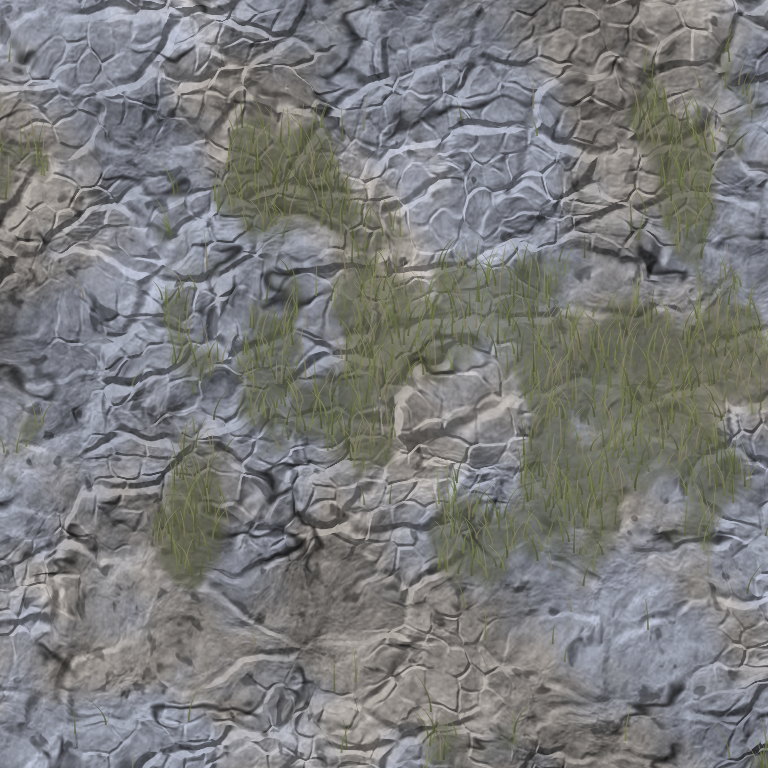
Write a Shadertoy shader that draws this texture.

```glsl
// Weathered grey cliff face with cracked blocks, dark crevices and grass tufts.
// A relief of warped noise and Voronoi blocks is lit from above, then stained,
// speckled and overgrown with layers of thin curved blades.

#define BLOCK_SCALE 11.0
#define RELIEF_SCALE 8.0
#define LIGHT_GAIN 0.105
#define STAIN_GAIN 0.34
#define GRAIN_GAIN 0.13
#define CREVICE_DEPTH 0.60
#define GRASS_LEVEL 0.60
#define BLADE_LAYERS 10
#define BLADE_WIDTH 0.0013
#define BLADE_CELL vec2(0.028, 0.05)

float hash(vec2 p) {
    return fract(sin(dot(p, vec2(127.1, 311.7))) * 43758.5453);
}

vec2 hash2(vec2 p) {
    return vec2(hash(p), hash(p + 41.3));
}

float noise(vec2 p) {
    vec2 cell = floor(p), f = fract(p);
    f = f * f * (3.0 - 2.0 * f);
    float low = mix(hash(cell), hash(cell + vec2(1, 0)), f.x);
    float high = mix(hash(cell + vec2(0, 1)), hash(cell + vec2(1, 1)), f.x);
    return mix(low, high, f.y);
}

float fbm(vec2 p, int octaves) {
    float sum = 0.0, total = 0.0, amp = 0.5;
    for (int i = 0; i < octaves; i++) {
        sum += amp * noise(p);
        total += amp;
        amp *= 0.52;
        p = mat2(1.6, 1.2, -1.2, 1.6) * p + 5.7;
    }
    return sum / total;
}

vec2 warp(vec2 p) {
    return p + 0.07 * (vec2(fbm(p * 9.0, 4), fbm(p * 9.0 + 17.0, 4)) - 0.5);
}

// Tilted Voronoi blocks: x is the height, y the distance to the border
vec2 blocks(vec2 p) {
    vec2 cell = floor(p), nearestOffset = vec2(0), nearestId = vec2(0);
    float first = 9.0, second = 9.0;
    for (int j = -1; j <= 1; j++)
    for (int i = -1; i <= 1; i++) {
        vec2 id = cell + vec2(i, j);
        vec2 offset = p - id - hash2(id);
        float d = length(offset);
        if (d < first) {
            second = first;
            first = d;
            nearestOffset = offset;
            nearestId = id;
        } else second = min(second, d);
    }
    float border = second - first;
    float tilt = dot(nearestOffset, hash2(nearestId + 9.0) - 0.5);
    return vec2((1.2 * tilt + 0.25) * smoothstep(0.0, 0.22, border), border);
}

float relief(vec2 p) {
    vec2 w = warp(p);
    float blocky = smoothstep(0.38, 0.62, fbm(p * 5.0 + 31.0, 3));
    float large = blocks(w * BLOCK_SCALE * vec2(0.9, 1.1)).x / BLOCK_SCALE;
    float small = blocks(w * BLOCK_SCALE * 2.7 + 7.0).x / (BLOCK_SCALE * 2.7);
    float rough = fbm(w * RELIEF_SCALE + 3.0, 6) * 0.85 / RELIEF_SCALE;
    return rough + mix(0.3, 0.9, blocky) * large + 0.8 * blocky * small;
}

vec3 rock(vec2 p) {
    // Light from the upper left
    float eps = 0.0016, h = relief(p);
    vec2 slope = vec2(relief(p + vec2(eps, 0)), relief(p + vec2(0, eps))) - h;
    float light = clamp(dot(slope / eps, vec2(0.45, -0.9)), -2.0, 1.5);

    // Broad stains, vertical runs and fine grain
    float stain = fbm(p * 5.0 + 60.0, 5) - 0.5;
    float runs = fbm(p * vec2(32.0, 5.0), 3) - 0.5;
    float grain = 0.5 * (noise(p * 150.0) + noise(p * 310.0)) - 0.5;
    float value = 0.52 + LIGHT_GAIN * light + STAIN_GAIN * stain
                + 0.10 * runs + GRAIN_GAIN * grain;

    // Broken crevices and small pits
    vec2 w = warp(p);
    float seam = abs(fbm(w * vec2(6.0, 10.0) + 12.0, 4) - 0.5);
    float open = smoothstep(0.50, 0.68, fbm(p * 13.0 + 80.0, 3));
    float crevice = open * smoothstep(0.035, 0.0, seam);
    float pits = smoothstep(0.66, 0.80, fbm(w * 48.0, 3));
    value *= 1.0 - CREVICE_DEPTH * max(crevice, 0.6 * pits);

    float warm = smoothstep(0.36, 0.64, fbm(p * 6.0 + 23.0, 4));
    return value * mix(vec3(0.96, 0.99, 1.08), vec3(1.03, 0.995, 0.965), warm);
}

// Tufts gather in a loose band across the middle
float grassCover(vec2 p) {
    float band = exp(-pow((p.y - 0.52) / 0.16, 2.0));
    float level = GRASS_LEVEL - 0.07 * band + 0.03 * (p.x - 0.5);
    return smoothstep(level, level + 0.12, fbm(p * vec2(8.0, 6.5) + 3.0, 4));
}

vec3 addGrass(vec3 color, vec2 p, float pixel) {
    color = mix(color, vec3(0.32, 0.33, 0.25), 0.6 * grassCover(p));
    for (int layer = 0; layer < BLADE_LAYERS; layer++) {
        vec2 shift = hash2(vec2(layer, 5)) * BLADE_CELL;
        vec2 cell = floor((p + shift) / BLADE_CELL);
        for (int j = -1; j <= 0; j++)
        for (int i = -1; i <= 1; i++) {
            vec2 id = cell + vec2(i, j), seed = id + float(layer) * 19.7;
            vec2 root = (id + hash2(seed)) * BLADE_CELL - shift;
            vec2 shape = hash2(seed + 3.1), q = p - root;
            float t = q.y / mix(0.022, 0.05, shape.x);
            if (t < 0.0 || t > 1.0) continue;
            float bend = (shape.y - 0.5) * 0.045 * t * t;
            float width = BLADE_WIDTH * (1.0 - 0.8 * t);
            float ink = clamp((width - abs(q.x - bend)) / pixel + 0.5, 0.0, 1.0);
            float grows = step(hash(seed + 8.3), grassCover(root) * 0.9);
            vec3 green = mix(vec3(0.31, 0.34, 0.20), vec3(0.53, 0.57, 0.34), hash(seed + 6.7));
            vec3 blade = mix(green, vec3(0.56, 0.53, 0.42), step(0.75, hash(seed + 2.9)));
            color = mix(color, blade * (0.85 + 0.25 * t), 0.75 * ink * grows);
        }
    }
    return color;
}

void mainImage(out vec4 fragColor, in vec2 fragCoord) {
    vec2 p = fragCoord / iResolution.y;
    vec3 color = addGrass(rock(p), p, 1.0 / iResolution.y);
    fragColor = vec4(clamp(color, 0.0, 1.0), 1.0);
}
```
